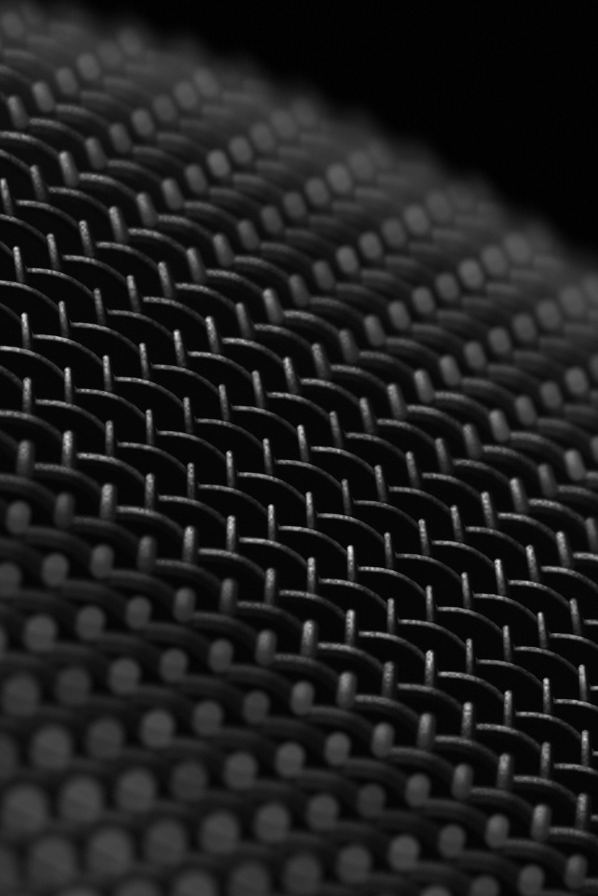
Write a Shadertoy shader that draws this texture.

```glsl
// Woven wire mesh bending away over a dark horizon, with shallow focus.
// A curved lattice places one raised loop and one wire span per cell;
// cells are painted back to front, softened by distance from the focal line.

float hash(vec2 p) {
    return fract(sin(dot(p, vec2(127.1, 311.7))) * 43758.55);
}

float noise(vec2 p) {
    vec2 c = floor(p), f = fract(p);
    f *= f * (3.0 - 2.0 * f);
    return mix(mix(hash(c), hash(c + vec2(1, 0)), f.x),
               mix(hash(c + vec2(0, 1)), hash(c + 1.0), f.x), f.y);
}

// Lattice coordinates to canvas units (514 wide, y downward)
vec2 weave(vec2 g) {
    float nearSide = min(g.y, 0.0), farSide = max(g.y, 0.0);
    float x = 297.0 + 37.2 * g.x - 0.5 * g.x * g.x + 0.9 * g.x * g.y + 30.0 * g.y
            - 0.8 * nearSide * nearSide - 1.3 * farSide * farSide / (1.0 + 0.12 * farSide);
    float y = 415.0 + 46.0 * g.x - 0.1 * g.x * g.x - 11.3 * g.y - 0.15 * nearSide * nearSide;
    return vec2(x, y);
}

mat2 weaveAxes(vec2 g) {
    vec2 h = vec2(0.25, 0.0);
    return mat2((weave(g + h) - weave(g - h)) * 2.0,
                (weave(g + h.yx) - weave(g - h.yx)) * 2.0);
}

// Newton inverse of weave
vec2 unweave(vec2 p) {
    vec2 g = vec2(0.0);
    for (int k = 0; k < 6; k++) {
        g += inverse(weaveAxes(g)) * (p - weave(g));
        g = clamp(g, vec2(-14.0, -17.0), vec2(12.0, 24.0));
    }
    return g;
}

// Offset from segment ab to the origin in xy, position along it in z
vec3 fromSegment(vec2 a, vec2 b) {
    vec2 ab = b - a;
    float t = clamp(-dot(a, ab) / dot(ab, ab), 0.0, 1.0);
    return vec3(-a - ab * t, t);
}

// Blur radius grows away from a slanted focal line
float blurAt(vec2 p) {
    float d = (p.y - 245.0 - 0.68 * p.x) * 0.83;
    return d > 0.0 ? 0.06 * max(d - 30.0, 0.0) : 0.05 * max(-d - 30.0, 0.0);
}

void mainImage(out vec4 fragColor, in vec2 fragCoord) {
    vec2 p = vec2(fragCoord.x, iResolution.y - fragCoord.y) * 514.0 / iResolution.x;
    float pixel = 514.0 / iResolution.x;

    // Scalloped horizon and the haze of the defocused far side
    float depth = p.y + 10.0 - 0.2 * p.x - 0.0005 * p.x * p.x + 4.0 * sin(p.x * 0.125);
    float surface = smoothstep(-14.0, 34.0, depth);
    float shade = 0.022 + 0.17 * exp(-max(depth, 0.0) / 75.0);

    vec2 base = round(unweave(p));
    for (int di = -2; di <= 2; di++)
    for (int dj = 2; dj >= -2; dj--) {
        vec2 cell = base + vec2(di, dj);
        vec2 center = weave(cell), o = center - p;
        mat2 axes = weaveAxes(cell);
        vec2 along = axes[0] + axes[1], down = axes[0] - axes[1];
        float blur = blurAt(center);
        float soft = 0.7 * pixel + 0.4 * blur;
        float blurred = smoothstep(1.5, 9.0, blur);
        float farSide = smoothstep(0.0, 120.0, 245.0 + 0.68 * center.x - center.y);
        float vary = 0.8 + 0.4 * hash(cell);

        // Wire span: a flat shelf, then an arch dropping to the next shelf
        vec2 start = o + axes * vec2(0.354, -0.237), prev = start;
        vec3 nearest = vec3(1e3, 1e3, 0.0);
        for (int k = 1; k <= 7; k++) {
            float t = float(k) / 7.0;
            vec2 next = start + along * t - down * 0.62 * t * (1.0 - t * t);
            vec3 s = fromSegment(prev, next);
            if (dot(s.xy, s.xy) < dot(nearest.xy, nearest.xy))
                nearest = vec3(s.xy, (float(k) - 1.0 + s.z) / 7.0);
            prev = next;
        }
        float radius = 4.0 + 0.5 * blur;
        float cover = 1.0 - smoothstep(-soft, soft, length(nearest.xy) - radius);
        float up = -nearest.y / radius;
        float shelf = smoothstep(0.0, 0.12, nearest.z) * (1.0 - smoothstep(0.36, 0.62, nearest.z));
        float rim = smoothstep(-0.3, 0.55, up) * (1.0 - 0.45 * smoothstep(0.65, 1.1, up));
        float grain = mix(0.65 + 0.7 * noise(p * 0.45), 1.0, blurred);
        float gloss = mix(rim, 0.55, 0.7 * blurred) * (0.14 + shelf * mix(0.32, 0.16, blurred));
        gloss *= 1.0 + 0.5 * farSide * blurred;
        shade = mix(shade, 0.025 + gloss * grain * vary, cover * (1.0 - 0.35 * blurred));

        // Raised loop: a lit tip on a stem, spreading to a disc out of focus
        vec3 stem = fromSegment(o, o + down * mix(0.46, 0.1, blurred));
        radius = 4.0 + 0.9 * stem.z * (1.0 - blurred) + mix(0.75, 0.45, farSide) * blur;
        cover = 1.0 - smoothstep(-soft, soft, length(stem.xy) - radius);
        float ridge = 1.0 - smoothstep(0.1, 1.0, length(stem.xy / radius + vec2(0.25, 0.2)));
        float tip = 1.0 - smoothstep(0.0, 0.95, stem.z);
        float sharpLit = 0.04 + ridge * (0.14 + 0.46 * tip) * grain;
        float discLit = 0.31 + 0.09 * farSide - 0.06 * stem.z;
        float lit = mix(sharpLit, discLit, blurred) * vary;
        shade = mix(shade, lit, cover * (1.0 - 0.25 * blurred));
    }

    // Far rows melt into haze before the black background
    float melt = 1.0 - smoothstep(10.0, 110.0, depth);
    shade = mix(shade, 0.27 + 0.08 * noise(p * 0.035), 0.6 * melt);
    shade = mix(0.008, shade, surface) + 0.012 * (hash(floor(p * 0.9)) - 0.5);
    fragColor = vec4(vec3(max(shade, 0.0)), 1.0);
}
```
